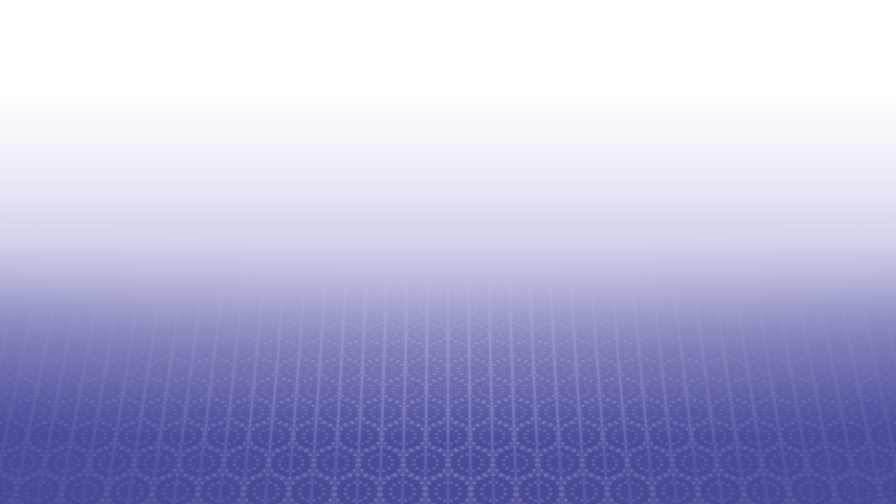
Give the GLSL for this background, as a WebGL 2 fragment shader.

```glsl
#version 300 es
precision highp float;

uniform vec2 u_resolution;
out vec4 outColor;

// Sky-to-floor gradient, from bottom to top
const int STOPS = 11;
const float HEIGHTS[STOPS] = float[](0.0, 0.12, 0.17, 0.236, 0.306, 0.352, 0.398, 0.444, 0.514, 0.65, 0.82);
const vec3 SHADES[STOPS] = vec3[](
    vec3(0.285, 0.285, 0.585), vec3(0.295, 0.295, 0.60), vec3(0.34, 0.34, 0.635),
    vec3(0.42, 0.42, 0.68), vec3(0.505, 0.50, 0.73), vec3(0.575, 0.575, 0.77),
    vec3(0.65, 0.65, 0.82), vec3(0.725, 0.725, 0.865), vec3(0.82, 0.82, 0.92),
    vec3(0.92, 0.92, 0.965), vec3(1.0));
const vec3 GLOW = vec3(0.81, 0.80, 0.97);
const float EDGE_SHADE = 0.026;     // gradient rise toward the sides

// Floor perspective: columns stay almost upright while rows recede
const float COLUMN_HORIZON = 4.2;
const float COLUMN_WIDTH = 0.0108;
const float ROW_HORIZON = 1.23;
const float ROW_DENSITY = 24.1;

// Floor pattern
const float LINE_WIDTH = 0.07;
const float BEADS_PER_ROW = 5.0;
const float DOT_RADIUS = 0.075;
const float RING_OUTER = 0.84;
const float RING_INNER = 0.46;
const float PATTERN_STRENGTH = 0.29;
const float TAU = 6.2831853;

vec3 backdrop(float y) {
    vec3 color = SHADES[0];
    for (int i = 1; i < STOPS; i++) {
        float t = clamp((y - HEIGHTS[i - 1]) / (HEIGHTS[i] - HEIGHTS[i - 1]), 0.0, 1.0);
        color = mix(color, SHADES[i], t);
    }
    return color;
}

// Offset from the nearest centre of a pointy-topped honeycomb
vec2 hexCell(vec2 p) {
    vec2 period = vec2(sqrt(3.0), 3.0);
    vec2 a = mod(p + 0.5 * period, period) - 0.5 * period;
    vec2 b = mod(p, period) - 0.5 * period;
    return dot(a, a) < dot(b, b) ? a : b;
}

float dotRing(vec2 p, float radius, float count, float blur) {
    float sector = TAU / count;
    float angle = mod(atan(p.y, p.x), sector) - 0.5 * sector;
    vec2 q = length(p) * vec2(cos(angle), sin(angle)) - vec2(radius, 0.0);
    return 1.0 - smoothstep(DOT_RADIUS - blur, DOT_RADIUS + blur, length(q));
}

void main() {
    vec2 uv = gl_FragCoord.xy / u_resolution;
    float aspect = u_resolution.x / u_resolution.y;
    float side = 2.0 * uv.x - 1.0;
    float x = 0.5 * side * aspect;
    float lowerHalf = 1.0 - smoothstep(0.35, 0.6, uv.y);
    vec3 color = backdrop(uv.y - EDGE_SHADE * side * side * lowerHalf);

    // Project the canvas onto the receding floor
    float columnWidth = COLUMN_WIDTH * (COLUMN_HORIZON - uv.y);
    float rowDepth = max(ROW_HORIZON - uv.y, 0.1);
    vec2 plane = vec2(x / columnWidth, ROW_DENSITY / rowDepth);
    vec2 hexPlane = plane * vec2(0.5 * sqrt(3.0), 1.5);
    float pixel = 1.0 / (u_resolution.y * columnWidth);

    // Dotted rosettes with faint hexagonal seams
    vec2 cell = hexCell(hexPlane);
    float blur = 0.8 * pixel;
    float dots = dotRing(cell, RING_OUTER, 18.0, blur);
    dots = max(dots, 0.6 * dotRing(cell, RING_INNER, 12.0, blur));
    dots *= mix(1.0, 0.7, smoothstep(0.1, 0.35, uv.y));
    vec2 corner = abs(cell);
    float hexDistance = max(corner.x, 0.5 * corner.x + 0.5 * sqrt(3.0) * corner.y);
    float seam = smoothstep(0.66, 0.86, hexDistance) * 0.4;
    seam *= 1.0 - smoothstep(0.1, 0.26, uv.y);

    // Beaded upright lines, softer near the viewer
    float lineDistance = abs(fract(plane.x + 0.5) - 0.5);
    float line = 1.0 - smoothstep(LINE_WIDTH - pixel, LINE_WIDTH + pixel, lineDistance);
    float bead = 0.85 + 0.15 * cos(TAU * BEADS_PER_ROW * plane.y);
    line *= bead * mix(0.5, 1.0, smoothstep(0.04, 0.18, uv.y));

    // Fade the floor into the distance and toward the sides
    float farFade = 1.0 - smoothstep(0.3, 0.53, uv.y);
    float spread = mix(0.75, 0.38, smoothstep(0.1, 0.42, uv.y));
    float sideFade = mix(0.22, 1.0, exp(-side * side / (spread * spread)));
    float pattern = max(max(dots, line), seam) * farFade * sideFade;
    color = mix(color, GLOW, PATTERN_STRENGTH * pattern);

    outColor = vec4(color, 1.0);
}
```
